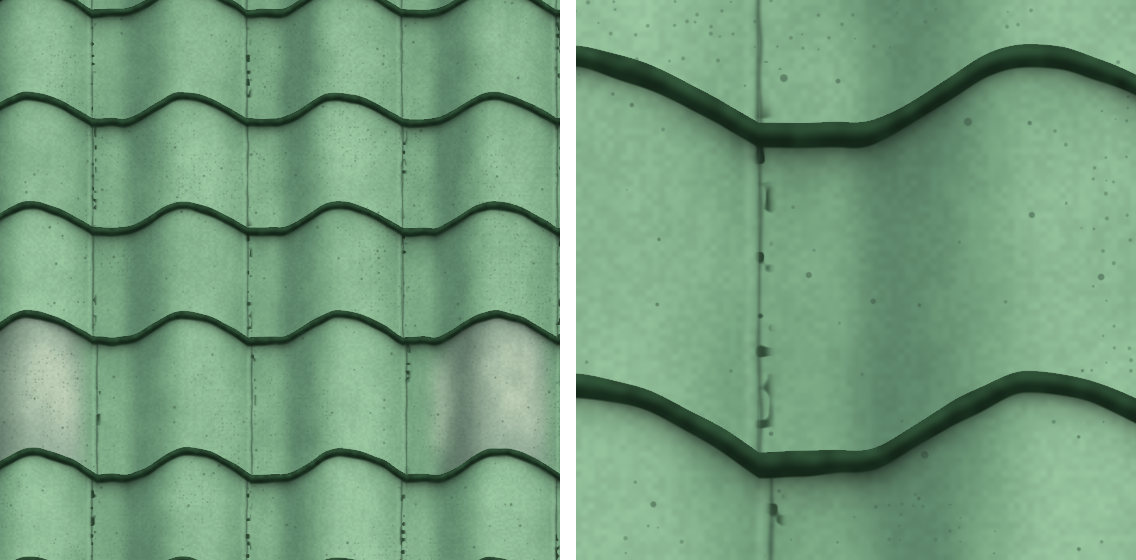
Left: the whole. Right: its middle third, enlarged.
This texture is drawn by a Shadertoy shader. Its source:

```glsl
// Glazed green roof tiles: overlapping wavy rows with dark lips, seams, pits and chalky wear.
#define PITCH 0.2765        // tile width
#define FIRST_SEAM 0.167    // seam left of tile column 1
#define ROW_STEP 0.195      // exposed tile height
#define FIRST_LIP 0.017     // trough of the top lip, from the top
#define LONG_ROW 4.0        // row that is exposed further
#define WAVE 0.047          // height of the wave
#define LIP 0.0135          // thickness of the lip
#define SHADE vec3(0.36, 0.52, 0.41)
#define GLAZE vec3(0.46, 0.64, 0.50)
#define LIGHT vec3(0.565, 0.745, 0.595)
#define CHALK vec3(0.73, 0.80, 0.70)
#define DARK vec3(0.085, 0.165, 0.105)

float hash(vec2 p) {
    return fract(sin(dot(p, vec2(127.1, 311.7))) * 43758.5453);
}

float noise(vec2 p) {
    vec2 i = floor(p), f = fract(p);
    f = f * f * (3.0 - 2.0 * f);
    return mix(mix(hash(i), hash(i + vec2(1, 0)), f.x),
               mix(hash(i + vec2(0, 1)), hash(i + vec2(1, 1)), f.x), f.y);
}

float fbm(vec2 p) {
    float sum = 0.0, amp = 0.5;
    for (int i = 0; i < 4; i++, amp *= 0.5, p = p * 2.1 + 7.3) sum += amp * noise(p);
    return sum;
}

// Bell curve around zero
float bell(float x, float width) {
    return exp(-x * x / (width * width));
}

// Position in tile widths; each row is laid slightly off
float tileX(float x, float row) {
    float shift = (hash(vec2(row, 3.7)) - 0.5) * 0.012;
    return (x - FIRST_SEAM - shift) / PITCH + 1.0;
}

// Flat pan, smooth rise to the crest, then a rounded fall to the seam
float profile(float u) {
    return u < 0.58 ? smoothstep(0.19, 0.58, u) : cos((u - 0.58) / 0.42 * 1.5708);
}

// Upper edge of a row's lip, measured from the top
float lipEdge(float x, float row) {
    float trough = FIRST_LIP + ROW_STEP * row + 0.05 * step(LONG_ROW, row);
    float wobble = (noise(vec2(x * 45.0, row * 9.0)) - 0.5) * 0.003;
    return trough - WAVE * profile(fract(tileX(x, row))) + wobble;
}

// Sparse dark pits, one candidate per grid cell
float pits(vec2 p, float cells, float density, float px) {
    vec2 cell = floor(p * cells);
    vec2 center = (cell + 0.25 + 0.5 * vec2(hash(cell + 1.3), hash(cell + 8.1))) / cells;
    float radius = (0.06 + 0.12 * hash(cell + 4.9)) / cells;
    float dist = length(p - center);
    return step(1.0 - density, hash(cell + 17.0)) * (1.0 - smoothstep(radius - px, radius + px, dist));
}

void mainImage(out vec4 fragColor, in vec2 fragCoord) {
    vec2 p = fragCoord / iResolution.xy;
    p.y = 1.0 - p.y;
    float px = 1.0 / iResolution.y;

    // Row, and the distances to the lips above and below
    float row = 0.0;
    for (int i = 0; i < 6; i++)
        if (p.y > lipEdge(p.x, float(i))) row = float(i) + 1.0;
    float depth = p.y - lipEdge(p.x, row - 1.0);
    float below = lipEdge(p.x, row) - p.y;
    float v = depth / (depth + below);
    float tx = tileX(p.x, row), column = floor(tx), u = fract(tx);
    float tone = hash(vec2(column, row) + 2.6) - 0.5;
    float mottle = fbm(p * vec2(24.0, 18.0)) - 0.47;

    // Light over the wave: mid pan, dark rise, bright crest
    float s = mix(0.64, 0.08, smoothstep(0.14, 0.29, u));
    s = mix(s, 0.98, smoothstep(0.32, 0.62, u)) - 0.40 * smoothstep(0.74, 1.0, u);
    s += 0.20 * tone + 0.45 * mottle - 0.16 * (1.0 - smoothstep(0.05, 0.45, v));
    s = clamp(s, 0.0, 1.15);
    vec3 col = s < 0.5 ? mix(SHADE, GLAZE, s * 2.0) : mix(GLAZE, LIGHT, s * 2.0 - 1.0);

    // Chalky wear on every third tile of the long row
    float worn = step(abs(row - LONG_ROW), 0.1) * step(mod(column, 3.0), 0.1);
    float bloom = smoothstep(0.38, 0.68, u) * (1.0 - smoothstep(0.74, 0.97, u));
    bloom = (bloom + 0.55 * bell(u - 0.22, 0.08)) * smoothstep(0.0, 0.4, v) * (1.0 - smoothstep(0.62, 1.0, v));
    float faded = 0.45 * worn * smoothstep(0.1, 0.4, u) * (1.0 - smoothstep(0.8, 1.0, u));
    col = mix(col, vec3(dot(col, vec3(0.33))), faded);
    col = mix(col, CHALK, worn * clamp(bloom * (0.85 + mottle), 0.0, 1.0));

    // Seam: pale rim on its left, dark joint and grime on its right
    float seam = (u > 0.5 ? u - 1.0 : u) * PITCH + (noise(vec2(p.y * 50.0, column)) - 0.5) * 0.002;
    col = mix(col, LIGHT, 0.45 * bell(seam + 0.006, 0.003));
    col = mix(col, SHADE * 0.65, 0.6 * bell(seam - 0.0005, 0.0018));
    float grime = smoothstep(0.60, 0.78, noise(p * 140.0)) * smoothstep(0.4, 0.65, noise(p * 11.0));
    col = mix(col, DARK, 0.8 * grime * bell(seam - 0.003, 0.004));

    // Pits, scuffed patches and fine grain
    float scuff = smoothstep(0.58, 0.8, noise(p * 9.0 + 4.0));
    col = mix(col, SHADE * 0.7, 0.55 * pits(p, 75.0, 0.05, px));
    col = mix(col, SHADE * 0.8, 0.45 * pits(p + 0.37, 140.0, 0.03 + 0.3 * scuff, px));
    col *= 1.0 + 0.07 * (noise(p * 260.0) - 0.5);

    // Shadow under the row above, deepest over the pan
    float pan = 1.0 - profile(fract(tileX(p.x, row - 1.0)));
    col *= 1.0 - (0.42 + 0.12 * pan) * exp(-max(depth - LIP, 0.0) / (0.006 + 0.004 * pan));

    // Lip: dull green upper face over a dark underside
    float d = depth < below ? depth : -below;
    float thick = LIP * (0.9 + 0.25 * noise(vec2(p.x * 30.0, row * 5.0)));
    float lip = smoothstep(-px, px, d) * (1.0 - smoothstep(thick - 1.5 * px, thick + 1.5 * px, d));
    vec3 rim = mix(vec3(0.17, 0.30, 0.20), DARK, smoothstep(0.2, 0.75, d / thick));
    fragColor = vec4(mix(col, rim * (0.85 + 0.3 * noise(p * 120.0)), lip), 1.0);
}
```
